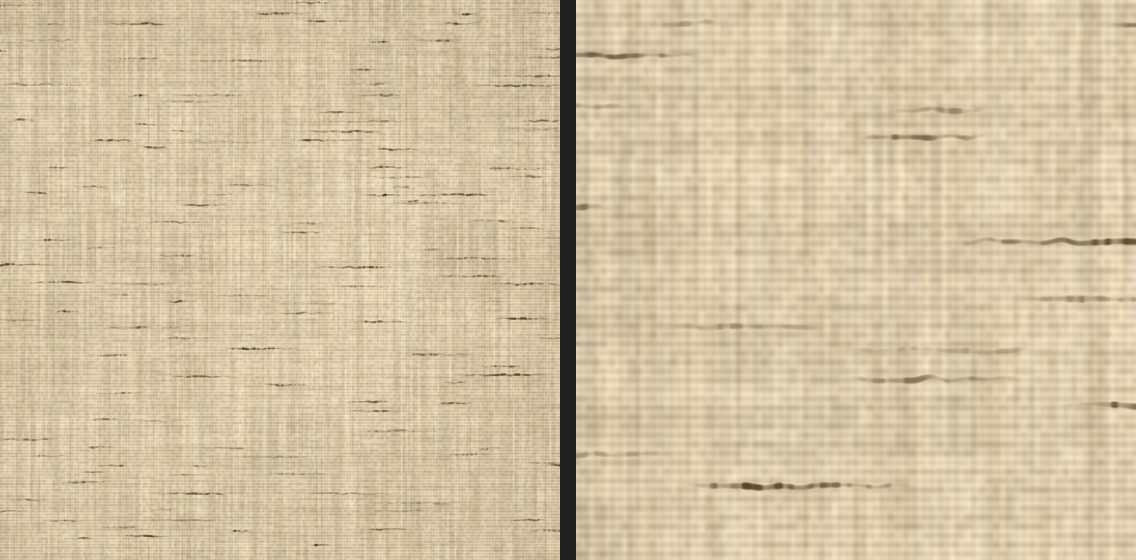
Left: the whole. Right: its middle third, enlarged.
A WebGL 2 fragment shader for this texture:

```glsl
#version 300 es
precision highp float;
// Draws a beige plain-weave cloth with scattered dark horizontal slubs.

#define ROWS 184.0          // weft threads per canvas height
#define COLS 200.0          // warp threads per canvas width
#define RIB 0.21            // contrast of the weft ribs
#define WARP 0.08           // contrast of the warp lines
#define GRAIN 0.58          // contrast of single stitches
#define SLUB_GRID vec2(4.0, 62.0)
#define SLUB_SHARE 0.52     // part of the grid cells holding a slub
#define SLUB_THICK 0.0017   // half thickness of a slub
#define SHADOW vec3(0.735, 0.672, 0.550)
#define LIGHT vec3(0.890, 0.824, 0.702)
#define SLUB_GREY vec3(0.47, 0.40, 0.30)
#define SLUB_BROWN vec3(0.27, 0.17, 0.09)

uniform vec2 u_resolution;
out vec4 fragColor;

const float TAU = 6.28319;

float hash(vec2 p) {
    return fract(sin(dot(p, vec2(127.1, 311.7))) * 43758.5453);
}

float noise(vec2 p) {
    vec2 i = floor(p), f = fract(p);
    f = f * f * (3.0 - 2.0 * f);
    return mix(mix(hash(i), hash(i + vec2(1, 0)), f.x),
               mix(hash(i + vec2(0, 1)), hash(i + vec2(1, 1)), f.x), f.y);
}

// Brightness of the woven ground: 0 is shadow, 1 is light.
float weave(vec2 uv, float pixel) {
    vec2 thread = uv * vec2(COLS, ROWS);
    vec2 visible = 1.0 - smoothstep(0.4, 0.75, pixel * vec2(COLS, ROWS));
    float tone = 0.64;
    tone -= RIB * visible.y * cos(TAU * thread.y);
    tone -= WARP * visible.x * cos(TAU * thread.x);
    // Uneven yarn: long streaks along each thread
    tone += 0.64 * (noise(vec2(thread.x * 1.15, uv.y * 9.0)) - 0.5);
    tone += 0.40 * (noise(vec2(uv.x * 9.0 + 40.0, thread.y)) - 0.5);
    // Single stitches
    tone += GRAIN * (noise(thread * vec2(1.2, 1.0) + 300.0) - 0.5);
    // Slow shading, a little darker towards the corners
    tone += 0.20 * (noise(uv * 6.0 + 17.0) - 0.5);
    tone += 0.16 * (noise(uv * vec2(40.0, 16.0) + 71.0) - 0.5);
    vec2 c = uv - 0.5;
    return tone + 0.10 - 0.60 * dot(c, c);
}

// Coverage of the pale tail (x) and of the dark core (y) of nearby slubs.
vec2 slubs(vec2 uv, float pixel) {
    vec2 cover = vec2(0.0);
    vec2 home = floor(uv * SLUB_GRID);
    for (int i = -1; i <= 1; i++) {
        vec2 cell = home + vec2(float(i), 0.0);
        if (hash(cell + 3.7) > SLUB_SHARE) continue;
        vec2 jitter = vec2(hash(cell + 11.3), mix(0.25, 0.75, hash(cell + 23.9)));
        vec2 center = (cell + jitter) / SLUB_GRID;

        float halfLength = mix(0.020, 0.095, pow(hash(cell + 31.1), 1.3));
        float coreHalf = halfLength * mix(0.35, 0.75, hash(cell + 43.3));
        float coreShift = (hash(cell + 57.9) - 0.5) * halfLength;
        vec2 d = uv - center;
        d.y += 0.0026 * (noise(vec2(uv.x * 90.0, cell.y)) - 0.5);

        // Ragged thickness, widest in the core
        float ragged = noise(vec2(uv.x * COLS * 1.3, cell.y * 5.0 + cell.x));
        float clump = noise(vec2(uv.x * 60.0, cell.y * 3.0 + cell.x + 0.5));
        float core = 1.0 - smoothstep(0.2, 1.0, abs(d.x - coreShift) / coreHalf);
        float thick = SLUB_THICK * (0.45 + 0.4 * ragged + 0.5 * core * clump);
        float soft = max(pixel * 0.8, 0.0009);
        float band = 1.0 - smoothstep(thick - soft, thick + soft, abs(d.y));

        float tail = 1.0 - smoothstep(0.5, 1.0, abs(d.x) / halfLength);
        float broken = smoothstep(0.15, 0.80, ragged);
        float strength = mix(0.40, 1.0, hash(cell + 71.7));
        float dark = strength * strength * mix(0.35, 1.0, clump);
        cover.x = max(cover.x, band * tail * strength * mix(0.35, 0.85, broken));
        cover.y = max(cover.y, band * core * dark * mix(0.35, 1.0, broken));
    }
    return cover;
}

void main() {
    vec2 uv = gl_FragCoord.xy / u_resolution;
    float pixel = 1.0 / min(u_resolution.x, u_resolution.y);

    // Cloth ground with slightly warmer and cooler yarns
    vec3 color = mix(SHADOW, LIGHT, weave(uv, pixel));
    float warmth = noise(vec2(uv.x * COLS + 90.0, uv.y * 12.0)) - 0.5;
    color += warmth * vec3(0.014, 0.0, -0.022);

    // Slubs lie on top of the weave
    vec2 cover = slubs(uv, pixel);
    color = mix(color, SLUB_GREY, cover.x);
    color = mix(color, SLUB_BROWN, cover.y);

    fragColor = vec4(clamp(color, 0.0, 1.0), 1.0);
}
```
